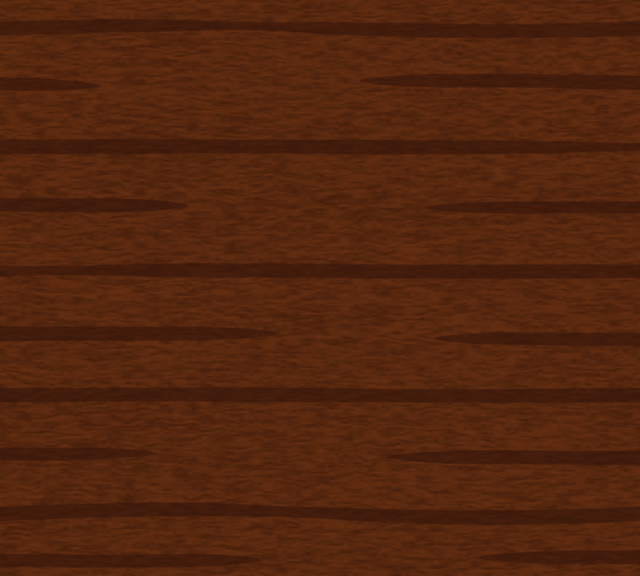
This texture is drawn by a Shadertoy shader. Its source:

```glsl
// Dark wood boards: five full-width seams alternate with five rows of broken,
// tapered streaks, above a fine horizontal grain. Seams and streaks are bands
// of varying thickness; the grain is stretched, slightly warped value noise.

const vec3 WOOD_LIGHT = vec3(0.352, 0.160, 0.060);
const vec3 WOOD_SHADE = vec3(0.320, 0.140, 0.050);
const vec3 SEAM_COLOR = vec3(0.258, 0.108, 0.045);

const float SEAM_HALF = 0.0122;    // half thickness, in canvas heights
const float STREAK_HALF = 0.0118;
const float TAPER = 0.14;          // length of a streak's tip, in canvas widths
const vec2 GRAIN_CELLS = vec2(50.0, 250.0);
const float GRAIN_CONTRAST = 0.30;
const float TAU = 6.28318;
const int ROWS = 5;

// Seams: height from the top, bend, place of the narrowing, its depth
const vec4 SEAMS[ROWS] = vec4[ROWS](
    vec4(0.0490, 0.0050, 0.39, 0.42),
    vec4(0.2550, 0.0007, 1.00, 0.45),
    vec4(0.4705, 0.0014, 0.08, 0.36),
    vec4(0.6860, 0.0012, 0.62, 0.08),
    vec4(0.8915, 0.0072, 0.48, 0.22));

// Streaks: left height, right height, left tip, right tip
const vec4 STREAKS[ROWS] = vec4[ROWS](
    vec4(0.148, 0.142, 0.163, 0.555),
    vec4(0.357, 0.360, 0.300, 0.659),
    vec4(0.579, 0.588, 0.441, 0.672),
    vec4(0.787, 0.794, 0.250, 0.598),
    vec4(0.974, 0.967, 0.416, 0.742));

float hash(vec2 p) {
    vec3 q = fract(vec3(p.xyx) * 0.1031);
    q += dot(q, q.yzx + 33.33);
    return fract((q.x + q.y) * q.z);
}

float noise(vec2 p) {
    vec2 cell = floor(p);
    vec2 f = fract(p);
    f = f * f * (3.0 - 2.0 * f);
    float low = mix(hash(cell), hash(cell + vec2(1, 0)), f.x);
    float high = mix(hash(cell + vec2(0, 1)), hash(cell + vec2(1, 1)), f.x);
    return mix(low, high, f.y);
}

// Coverage of a horizontal band with a soft edge
float band(float offset, float halfWidth, float soft) {
    return 1.0 - smoothstep(-soft, soft, abs(offset) - halfWidth);
}

float seam(vec2 p, vec4 s, float soft) {
    float center = s.x + s.y * sin(TAU * (p.x - 0.52));
    float pinch = (p.x - s.z) / 0.12;
    float halfWidth = SEAM_HALF * (1.0 - s.w * exp(-pinch * pinch));
    halfWidth *= 0.94 + 0.12 * noise(vec2(p.x * 5.0, s.x * 90.0));
    return band(p.y - center, halfWidth, soft);
}

// reach is the distance inward from the tip along the streak
float streak(vec2 p, float center, float reach, float seed, float soft) {
    float tip = clamp(reach / TAPER, 0.0, 1.0);
    float profile = pow(tip * (2.0 - tip), 0.75);
    float wobble = 0.004 * (noise(vec2(p.x * 5.0, seed)) - 0.5);
    float halfWidth = STREAK_HALF * profile;
    halfWidth *= 0.82 + 0.25 * noise(vec2(p.x * 4.0, seed + 7.0));
    float visible = smoothstep(0.0, 0.012, reach);
    return band(p.y - center - wobble, halfWidth, soft) * visible;
}

float grain(vec2 p) {
    vec2 q = p * GRAIN_CELLS;
    q.y += 1.6 * noise(p * vec2(40.0, 60.0));
    float fibre = noise(q);
    float fine = noise(q * vec2(2.7, 1.3) + 19.0);
    float cloud = noise(p * vec2(4.0, 14.0));
    return 0.55 * fibre + 0.35 * fine + 0.10 * cloud - 0.5;
}

void mainImage(out vec4 fragColor, in vec2 fragCoord) {
    vec2 p = fragCoord / iResolution.xy;
    p.y = 1.0 - p.y;
    float soft = 1.0 / iResolution.y;

    // Combine the seams and both halves of each streak row
    float dark = 0.0;
    for (int i = 0; i < ROWS; i++) {
        vec4 s = STREAKS[i];
        float seed = float(i) * 13.0;
        dark = max(dark, seam(p, SEAMS[i], soft));
        dark = max(dark, streak(p, s.x, s.z - p.x, seed, soft));
        dark = max(dark, streak(p, s.y, p.x - s.w, seed + 5.0, soft));
    }

    // Wood tone, darkened bands, then grain over everything
    float g = grain(p);
    vec3 wood = mix(WOOD_SHADE, WOOD_LIGHT, clamp(0.65 + 2.0 * g, 0.0, 1.0));
    vec3 color = mix(wood, SEAM_COLOR, dark);
    color *= 1.0 + GRAIN_CONTRAST * g;
    fragColor = vec4(color, 1.0);
}
```
